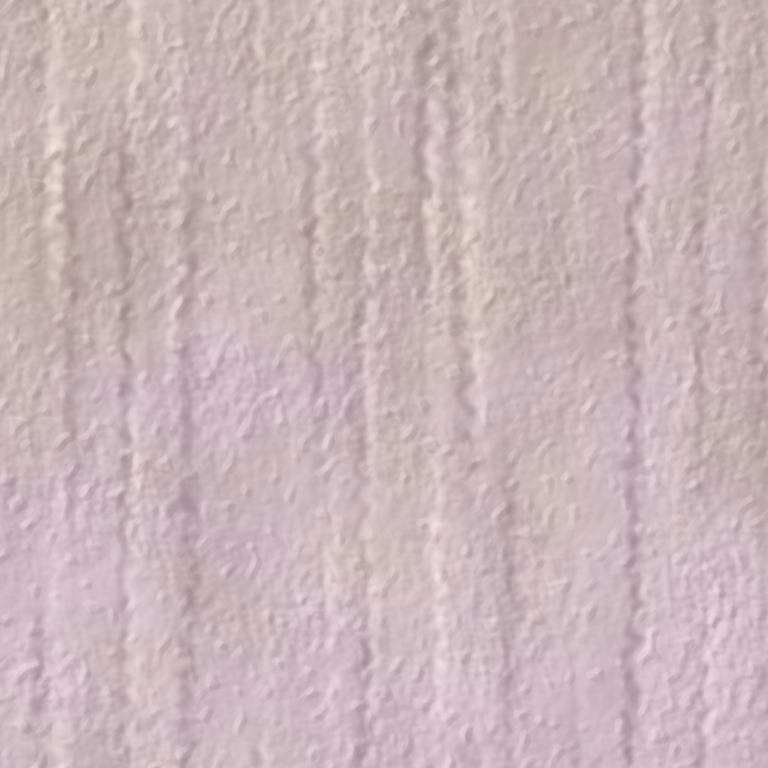
Give the GLSL for this texture, as a WebGL 1 fragment shader.

```glsl
precision highp float;

uniform vec2 u_resolution;

const float GROOVE_COUNT = 14.0;
const vec3 WARM_PINK = vec3(0.790, 0.711, 0.700);
const vec3 COOL_LILAC = vec3(0.802, 0.712, 0.756);

float hash(vec2 p) {
  vec3 q = fract(vec3(p.xyx) * 0.1031);
  q += dot(q, q.yzx + 33.33);
  return fract((q.x + q.y) * q.z);
}

vec2 gradient(vec2 cell) {
  float angle = 6.28318 * hash(cell);
  return vec2(cos(angle), sin(angle));
}

// Gradient noise, roughly -0.7 to 0.7
float noise(vec2 p) {
  vec2 i = floor(p);
  vec2 f = p - i;
  vec2 u = f * f * f * (f * (f * 6.0 - 15.0) + 10.0);
  vec2 e = vec2(1.0, 0.0);
  float bottom = mix(dot(gradient(i), f), dot(gradient(i + e.xy), f - e.xy), u.x);
  float top = mix(dot(gradient(i + e.yx), f - e.yx), dot(gradient(i + e.xx), f - e.xx), u.x);
  return mix(bottom, top, u.y);
}

float bell(float distance, float width) {
  float t = distance / width;
  return exp(-t * t);
}

// Height of the gritty surface
float grit(vec2 p) {
  return noise(p * vec2(66.0, 50.0)) + 0.45 * noise(p * 112.0 + 17.3) + 0.6 * noise(p * 31.0 + 5.7);
}

// Slope of the grit, lit from the upper left
float emboss(vec2 p, vec2 offset) {
  return grit(p + offset) - grit(p - offset);
}

// Presence of a stroke along its length
float strokeFade(float y, float seed) {
  return smoothstep(-0.25, 0.2, noise(vec2(y * 2.4, seed)));
}

// One ragged groove: a dark furrow with a bright ridge beside it
float groove(vec2 p, float id, float ragged) {
  float jitter = hash(vec2(id, 3.0));
  float slant = (hash(vec2(id, 11.0)) - 0.5) * 0.05;
  float centre = (id + 0.1 + 0.8 * jitter) / GROOVE_COUNT;
  centre += slant * (p.y - 0.5) + 0.014 * noise(vec2(p.y * 2.3, id * 7.31));
  float width = mix(0.0065, 0.0115, hash(vec2(id, 23.0)));
  float side = hash(vec2(id, 31.0)) < 0.3 ? -1.0 : 1.0;
  float strength = mix(0.65, 1.25, hash(vec2(id, 47.0)));
  float d = p.x - centre + ragged;
  float furrow = bell(d, width) * strokeFade(p.y, id * 3.73 + 0.4);
  float ridge = bell(d - side * width * 1.9, width) * strokeFade(p.y, id * 5.17 + 40.6);
  return strength * (0.95 * ridge - 1.1 * furrow);
}

float grooves(vec2 p) {
  float ragged = 0.014 * noise(p * vec2(26.0, 44.0) + 9.1);
  float id = floor(p.x * GROOVE_COUNT);
  float sum = 0.0;
  for (int i = -1; i <= 1; i++) {
    sum += groove(p, id + float(i), ragged);
  }
  float beads = 0.9 + 1.3 * noise(p * vec2(32.0, 50.0) + 61.7);
  return sum * max(beads, 0.2);
}

// Sparse slanted marks, dense only in some patches
float flecks(vec2 p, float seed) {
  vec2 slanted = vec2(p.x - 0.5 * p.y, p.y + 0.3 * p.x);
  float density = 0.12 * noise(p * 6.0 + seed);
  return smoothstep(0.2, 0.45, noise(slanted * vec2(60.0, 38.0) + seed) + density);
}

void main() {
  vec2 p = gl_FragCoord.xy / u_resolution.y;

  // Warm above, lilac below, in soft patches
  float patches = noise(p * vec2(3.6, 3.0) + 2.4) + 0.7 * noise(p * 9.0 + 31.0);
  float coolness = smoothstep(-0.1, 1.1, 0.92 - 0.8 * p.y + 0.75 * patches);
  vec3 color = mix(WARM_PINK, COOL_LILAC, coolness);

  // Relief from grit, grooves and flecks
  float roughness = max(0.9 + 1.1 * noise(p * 7.0 + 51.0), 0.3);
  float tone = 0.085 * emboss(p, vec2(-0.0026, 0.0019)) * roughness;
  tone += 0.105 * grooves(p);
  vec2 lit = p + vec2(0.007, -0.005);
  tone += 0.065 * (flecks(lit, 83.2) - flecks(p, 83.2));

  // Broad vertical bands and soft mottling
  tone += 0.055 * noise(p * vec2(11.0, 2.2) + 71.0);
  tone += 0.04 * noise(p * vec2(5.0, 3.5) + 13.0);
  tone += 0.035 * noise(p * vec2(24.0, 15.0) + 27.0);
  tone += 0.022 * (0.5 - p.y);

  // Keep the brightest ridges and darkest furrows soft
  tone = tone / (1.0 + 2.0 * abs(tone));
  color += tone * vec3(0.98, 1.0, 0.97);
  gl_FragColor = vec4(clamp(color, 0.0, 1.0), 1.0);
}
```
